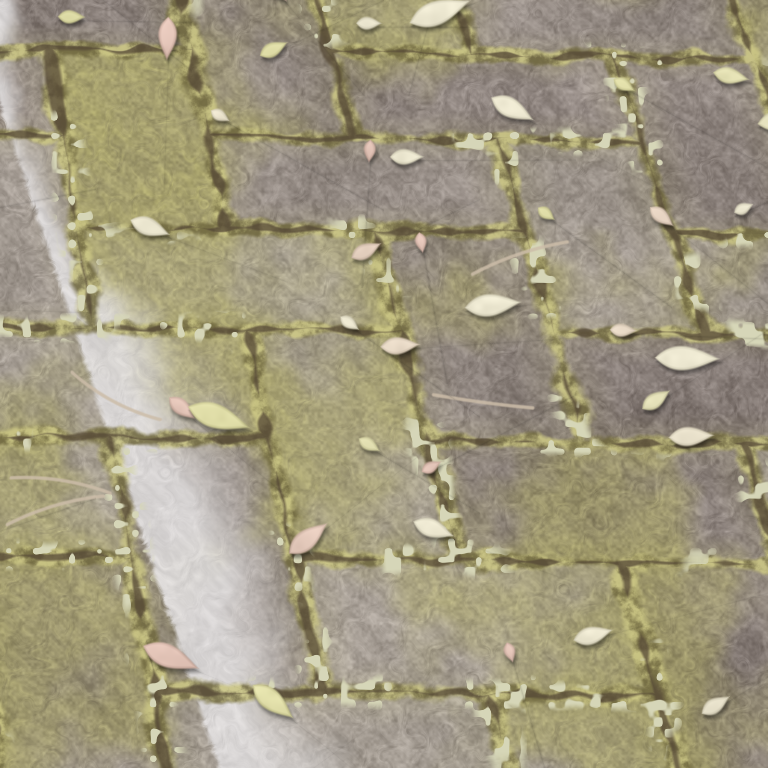
Write a Shadertoy shader that draws this texture.

```glsl
// Weathered herringbone paving seen at a slant: mossy joints, a worn painted stripe,
// scattered pale petals and a few twigs. A perspective grid gives the brick layout,
// value noise the wear, and a jittered cell grid the litter.

float hash(vec2 p) {
    vec3 q = fract(p.xyx * vec3(0.1031, 0.1030, 0.0973));
    q += dot(q, q.yzx + 33.33);
    return fract((q.x + q.y) * q.z);
}

vec2 hash2(vec2 p) { return vec2(hash(p + 17.3), hash(p + 61.7)); }

float noise(vec2 p) {
    vec2 i = floor(p), f = fract(p);
    f = f * f * (3.0 - 2.0 * f);
    return mix(mix(hash(i), hash(i + vec2(1, 0)), f.x),
               mix(hash(i + vec2(0, 1)), hash(i + 1.0), f.x), f.y);
}

float fbm(vec2 p) {
    float sum = 0.0, amp = 0.533;
    for (int i = 0; i < 4; i++) {
        sum += amp * noise(p);
        p = mat2(1.6, 1.2, -1.2, 1.6) * p + 7.1;
        amp *= 0.5;
    }
    return sum;
}

// Coverage of 1 below the edge, fading to 0 over the given softness
float below(float d, float edge, float soft) { return 1.0 - smoothstep(edge - soft, edge + soft, d); }

vec2 rotate(vec2 p, float a) { return mat2(cos(a), -sin(a), sin(a), cos(a)) * p; }

// Signed distance to a petal with one blunt and one pointed end
float petal(vec2 p, float len, float plump) {
    vec2 q = p / len;
    float x = clamp(q.x, -1.2, 1.2);
    return (abs(q.y) - plump * (1.0 - x * x) * (1.0 - 0.4 * x)) * len * 0.8;
}

vec3 paving(vec2 p) {
    // Perspective grid, one unit per half brick
    vec2 w = p + 0.009 * (vec2(noise(p * 32.0), noise(p * 32.0 + 40.0)) - 0.5);
    w.y -= 0.012 * (w.x - 0.3);
    vec2 pitch = vec2(0.181 + 0.042 * w.y, 0.103 + 0.0396 * w.y);
    vec2 uv = vec2(w.x - 0.052 - 0.165 * w.y, w.y - 0.068) / pitch;

    // Herringbone: steps 0 and 1 form upright bricks, 2 and 3 form flat ones
    vec2 cell = floor(uv);
    float k = mod(cell.x + cell.y, 4.0);
    bool upright = k < 2.0;
    vec2 brick = upright ? cell - vec2(0, k) : cell - vec2(k - 2.0, 0);
    vec2 size = upright ? vec2(1, 2) : vec2(2, 1);
    vec2 q = uv - brick;
    vec2 edge = min(q, size - q) * pitch;
    float d = min(edge.x * 0.58, edge.y);

    // Brick body with fine grain and blotches
    float grain = fbm(p * 95.0 + 3.0 * noise(p * 60.0)), blotch = fbm(p * 9.0);
    float fine = noise(p * 260.0);
    vec3 col = mix(vec3(0.55, 0.51, 0.49), vec3(0.67, 0.64, 0.60), hash(brick + 5.0));
    col += 0.20 * (grain - 0.5) + 0.08 * (fine - 0.5) + 0.16 * (blotch - 0.5);

    // Moss film: one brick fully covered, others in part
    float mossy = smoothstep(0.48, 0.72, fbm(p * 5.0 + 13.0) + 0.25 * (hash(brick + 9.0) - 0.4));
    mossy = 0.65 * mossy + 0.15 * below(d, 0.02, 0.02);
    if (brick == vec2(0)) mossy = 0.7 + 0.5 * (blotch - 0.3);
    vec3 moss = mix(vec3(0.54, 0.52, 0.30), vec3(0.78, 0.76, 0.47), 0.6 * grain + 0.4 * fine);
    col = mix(col, moss, clamp(mossy, 0.0, 1.0) * (0.75 + 0.3 * grain));

    // Worn white stripe with a crisp left and a faded right side
    float across = p.x - 0.33 * p.y + 0.046 + 0.008 * (grain - 0.5);
    float reach = mix(0.04, 0.14, smoothstep(0.28, 0.45, p.y));
    float paint = smoothstep(-0.004, 0.006, across);
    paint *= 1.0 - smoothstep(0.35 * reach, 1.3 * reach, across + 0.1 * (blotch - 0.5));
    col = mix(col, vec3(0.87, 0.86, 0.86) + 0.12 * (grain - 0.5), 0.92 * paint);

    // Joints: moss cushions, a broken dark crack, pale lichen crumbs
    float lump = fbm(p * 30.0 + 20.0);
    float joint = below(d + 0.016 * (lump - 0.5), 0.0075, 0.0035);
    vec3 cushion = mix(vec3(0.44, 0.41, 0.25), vec3(0.80, 0.78, 0.52), smoothstep(0.25, 0.75, fbm(p * 75.0)));
    col = mix(col, cushion, 0.88 * joint);
    float crack = below(d + 0.009 * (noise(p * 38.0 + 5.0) - 0.4), 0.0025, 0.0018);
    col = mix(col, vec3(0.33, 0.28, 0.21), 0.75 * crack);
    float crumb = smoothstep(0.66, 0.76, noise(p * 85.0 + 9.0)) * smoothstep(0.45, 0.6, noise(p * 11.0 + 3.0));
    return mix(col, vec3(0.84, 0.84, 0.72), crumb * below(d, 0.014, 0.005));
}

void mainImage(out vec4 fragColor, in vec2 fragCoord) {
    vec2 p = fragCoord / iResolution.xy;
    p.y = 1.0 - p.y;
    float soft = 1.2 / iResolution.y;
    vec3 col = paving(p);

    // Twigs
    for (int i = 0; i < 5; i++) {
        vec2 seed = vec2(i, 3.0);
        vec2 q = rotate(p - hash2(seed), 1.6 * (hash(seed) - 0.5));
        q.y += 4.0 * (hash(seed + 8.0) - 0.5) * q.x * q.x;
        float d = length(vec2(max(abs(q.x) - 0.065, 0.0), q.y));
        col = mix(col, vec3(0.80, 0.74, 0.66), 0.85 * below(d, 0.0022, soft));
    }

    // Petals, thinner on the ground toward the left and bottom
    vec2 home = floor(p * 8.0);
    for (int y = -1; y <= 1; y++) for (int x = -1; x <= 1; x++) {
        vec2 id = home + vec2(x, y), spot = (id + 0.1 + 0.8 * hash2(id)) / 8.0;
        float chance = 0.3 + 0.5 * smoothstep(0.1, 0.5, spot.x) * (1.0 - smoothstep(0.5, 0.9, spot.y));
        if (hash(id + 31.0) > chance) continue;
        float tint = hash(id + 47.0), big = hash(id + 53.0);
        float len = mix(0.013, 0.043, big * big), plump = mix(0.55, 0.36, big);
        float turn = 1.5 * (hash(id + 71.0) - 0.5) + (tint > 0.8 ? 1.3 : 0.0);
        vec2 q = rotate(p - spot, turn);
        float d = petal(q, len, plump);
        float shade = petal(rotate(p - spot - vec2(0.002, 0.005), turn), len, plump);
        col *= 1.0 - 0.4 * below(shade, 0.0, 0.004);
        vec3 hue = mix(vec3(0.93, 0.91, 0.82), vec3(0.89, 0.77, 0.72), smoothstep(0.55, 0.75, tint));
        hue = mix(hue, vec3(0.88, 0.87, 0.66), below(tint, 0.25, 0.08));
        hue += 0.05 * (noise(p * 90.0) - 0.5) - 0.10 * smoothstep(-0.004, 0.0, d) - 1.5 * (p.y - spot.y);
        col = mix(col, hue, below(d, 0.0, soft));
    }
    fragColor = vec4(clamp(col, 0.0, 1.0), 1.0);
}
```
